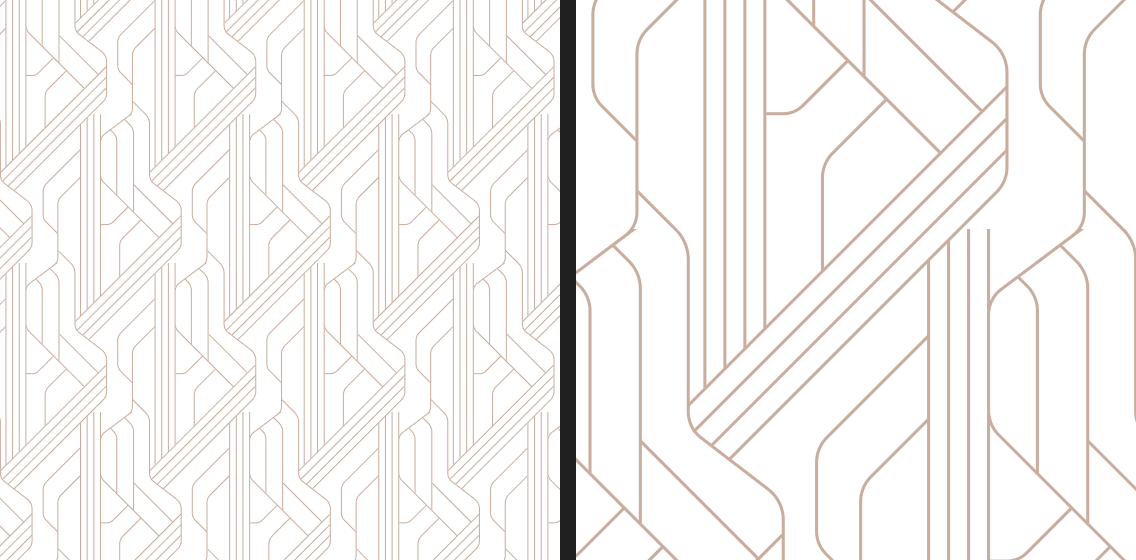
Left, the full canvas; right, a detail of the centre.
Give the GLSL for this pattern, as a Shadertoy shader.

```glsl
// Art deco line lattice: folded ribbons and pinstripe bundles in thin rose-beige lines, half-drop repeat.

const float REPEATS = 3.755;                 // motifs along the canvas height unit
const float PITCH = 306.75;                  // motif spacing in design units
const float ROW_SHIFT = 0.5 * PITCH;         // sideways offset of each row
const vec2 CENTER = vec2(192.0);             // design point at canvas centre
const float MOTIF_TOP = -150.0;              // upper bound of one motif
const float LINE_WIDTH = 2.1;
const vec3 PAPER = vec3(1.0);
const vec3 INK = vec3(0.79, 0.68, 0.62);

const float BAND_SUM = 355.0;                // x + y along the first ribbon line
const float BAND_STEP = 21.7;
const float STRIPE_X = 88.4;                 // first line of the vertical bundle
const float STRIPE_STEP = 13.7;
const float STRIPE_TOP_SUM = -40.1;          // x + y where the bundle leaves the ribbon above
const float RIGHT_X = 295.5;                 // right fold of the ribbon
const float LEFT_X = 77.0;                   // left fold of the ribbon

float segment(vec2 p, vec2 a, vec2 b) {
    vec2 ab = b - a;
    float t = clamp(dot(p - a, ab) / dot(ab, ab), 0.0, 1.0);
    return length(p - a - ab * t);
}

// Path a-b-c whose corner is rounded, starting "trim" away from b
float bend(vec2 p, vec2 a, vec2 b, vec2 c, float trim) {
    vec2 u = normalize(a - b);
    vec2 v = normalize(c - b);
    vec2 axis = normalize(u + v);
    float cosHalf = dot(u, axis);
    float sinHalf = sqrt(1.0 - cosHalf * cosHalf);
    float d = min(segment(p, a, b + u * trim), segment(p, c, b + v * trim));
    vec2 q = p - b - axis * trim / cosHalf;
    float r = length(q);
    if (-dot(q, axis) > sinHalf * r) d = min(d, abs(r - trim * sinHalf / cosHalf));
    return d;
}

// Diagonal ribbon with its rounded folds
float ribbon(vec2 p) {
    float d = 1e5;
    for (int i = 0; i < 3; i++) {
        float sum = BAND_SUM + BAND_STEP * float(i);
        float endX = max(LEFT_X, 69.0 + 12.0 * float(i));
        d = min(d, segment(p, vec2(RIGHT_X, sum - RIGHT_X), vec2(endX, sum - endX)));
    }
    d = min(d, bend(p, vec2(41.8, 130.8), vec2(LEFT_X, 166.0), vec2(LEFT_X, 230.0), 12.0));
    d = min(d, bend(p, vec2(LEFT_X, 230.0), vec2(LEFT_X, 293.4), vec2(110.0, 318.8), 11.0));
    d = min(d, bend(p, vec2(263.4, 12.0), vec2(RIGHT_X, 36.7), vec2(RIGHT_X, 80.0), 13.0));
    return min(d, bend(p, vec2(RIGHT_X, 80.0), vec2(RIGHT_X, 124.6), vec2(105.0, 315.1), 10.0));
}

// Vertical pinstripes running from one ribbon to the next
float stripes(vec2 p) {
    float d = 1e5;
    for (int i = 0; i < 4; i++) {
        float x = STRIPE_X + STRIPE_STEP * float(i);
        d = min(d, segment(p, vec2(x, STRIPE_TOP_SUM - x), vec2(x, BAND_SUM - x)));
    }
    return d;
}

// Bent stems left of the bundle
float stems(vec2 p) {
    float d = bend(p, vec2(STRIPE_X, -76.5), vec2(11.6, 0.3), vec2(11.6, 35.0), 10.0);
    d = min(d, bend(p, vec2(11.6, 35.0), vec2(11.6, 66.6), vec2(41.8, 96.8), 9.0));
    d = min(d, bend(p, vec2(STRIPE_X, -19.4), vec2(41.8, 27.2), vec2(41.8, 100.0), 10.0));
    return min(d, bend(p, vec2(41.8, 100.0), vec2(41.8, 155.6), vec2(9.0, 180.2), 10.0));
}

// Arched panels and braces right of the bundle
float panels(vec2 p) {
    float x = STRIPE_X + 3.0 * STRIPE_STEP;
    float d = bend(p, vec2(162.4, -126.5), vec2(x, -101.9), vec2(x, -70.0), 11.0);
    d = min(d, segment(p, vec2(162.4, -126.5), vec2(195.2, -151.1)));
    d = min(d, bend(p, vec2(x, -60.0), vec2(x, -15.5), vec2(250.0, 105.0), 10.0));
    d = min(d, bend(p, vec2(149.6, -117.0), vec2(163.0, -103.6), vec2(163.0, 18.0), 10.0));
    d = min(d, bend(p, vec2(178.6, -138.7), vec2(197.5, -119.8), vec2(197.5, 52.5), 11.0));
    d = min(d, segment(p, vec2(197.5, -4.5), vec2(278.5, 76.5)));
    d = min(d, bend(p, vec2(x, 78.0), vec2(150.0, 78.0), vec2(186.5, 41.5), 8.0));
    return min(d, bend(p, vec2(213.0, 68.0), vec2(169.0, 112.0), vec2(169.0, 186.0), 10.0));
}

float motif(vec2 p) {
    return min(min(ribbon(p), stripes(p)), min(stems(p), panels(p)));
}

void mainImage(out vec4 fragColor, in vec2 fragCoord) {
    float pixel = REPEATS * PITCH / iResolution.y;
    vec2 p = (fragCoord - 0.5 * iResolution.xy) * vec2(pixel, -pixel) + CENTER;

    // Two overlapping rows can reach any point
    float row = floor((p.y - MOTIF_TOP) / PITCH);
    float d = 1e5;
    for (int i = 0; i < 2; i++) {
        float n = row - float(i);
        vec2 q = p - n * vec2(ROW_SHIFT, PITCH);
        q.x = mod(q.x, PITCH);
        d = min(d, motif(q));
    }

    float coverage = clamp(0.5 + (0.5 * LINE_WIDTH - d) / pixel, 0.0, 1.0);
    fragColor = vec4(mix(PAPER, INK, coverage), 1.0);
}
```
